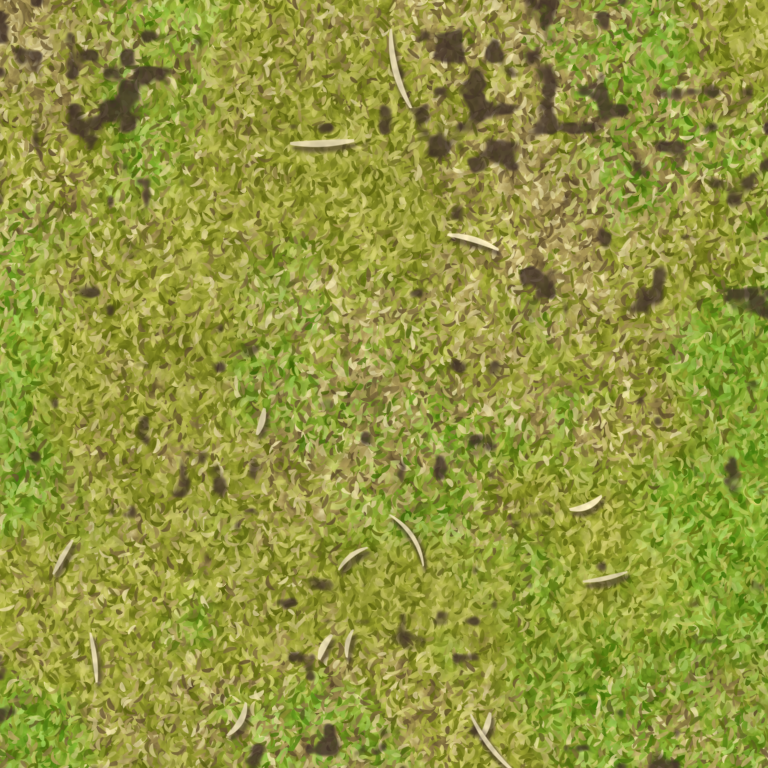
Give the GLSL for this texture, as a Shadertoy shader.

```glsl
// Sunlit lawn: short green and dry blades, dark soil gaps and scattered pale straws.

const vec3 GREEN_DARK = vec3(0.36, 0.39, 0.05);
const vec3 GREEN_MID = vec3(0.61, 0.63, 0.20);
const vec3 GREEN_LIGHT = vec3(0.80, 0.78, 0.43);
const vec3 DRY_DARK = vec3(0.37, 0.30, 0.17);
const vec3 DRY_MID = vec3(0.67, 0.60, 0.34);
const vec3 DRY_LIGHT = vec3(0.91, 0.87, 0.66);
const vec3 FRESH_TINT = vec3(-0.10, 0.02, -0.03);
const vec3 SOIL = vec3(0.25, 0.19, 0.16);
const vec3 STRAW = vec3(0.96, 0.91, 0.74);

vec4 hash4(vec2 cell, float seed) {
    vec4 p = fract(vec4(cell.xyx, seed) * vec4(0.1031, 0.1030, 0.0973, 0.1099));
    p += dot(p, p.wzxy + 33.33);
    return fract((p.xxyz + p.yzzw) * p.zywx);
}

float noise(vec2 p, float seed) {
    vec2 cell = floor(p);
    vec2 f = fract(p);
    f = f * f * (3.0 - 2.0 * f);
    float low = mix(hash4(cell, seed).x, hash4(cell + vec2(1, 0), seed).x, f.x);
    float high = mix(hash4(cell + vec2(0, 1), seed).x, hash4(cell + vec2(1, 1), seed).x, f.x);
    return mix(low, high, f.y);
}

float fbm(vec2 p, float seed) {
    float sum = 0.0;
    float weight = 0.5;
    for (int octave = 0; octave < 4; octave++) {
        sum += weight * noise(p, seed + float(octave));
        p = mat2(1.6, 1.2, -1.2, 1.6) * p;
        weight *= 0.5;
    }
    return sum / 0.9375;
}

vec3 ramp(vec3 dark, vec3 mid, vec3 light, float tone) {
    return mix(mix(dark, mid, min(2.0 * tone, 1.0)), light, max(2.0 * tone - 1.0, 0.0));
}

vec3 grassColor(float tone, float dry, float fresh) {
    vec3 green = ramp(GREEN_DARK, GREEN_MID, GREEN_LIGHT, tone) + FRESH_TINT * fresh;
    return mix(green, ramp(DRY_DARK, DRY_MID, DRY_LIGHT, tone), dry);
}

// Coverage of a bent, tapered stroke; angle is measured from the vertical.
float stroke(vec2 p, float angle, float halfLength, float halfWidth, float bend, float soft) {
    float c = cos(angle);
    float s = sin(angle);
    p = vec2(c * p.x - s * p.y, s * p.x + c * p.y);
    float along = p.y / halfLength;
    float across = abs(p.x + bend * halfLength * (along * along - 0.4));
    float width = halfWidth * (1.0 - 0.6 * along * along);
    float ends = 1.0 - smoothstep(halfLength - soft, halfLength + soft, abs(p.y));
    return ends * (1.0 - smoothstep(width - soft, width + soft, across));
}

// One random blade per grid cell.
vec3 addBlades(vec3 color, vec2 uv, float cells, float seed, float dryness, float fresh, float soft) {
    vec2 p = uv * cells + 0.37 * seed;
    vec2 home = floor(p);
    for (int y = -1; y <= 1; y++)
    for (int x = -1; x <= 1; x++) {
        vec2 cell = home + vec2(x, y);
        vec4 place = hash4(cell, seed);
        vec4 look = hash4(cell, seed + 57.0);
        float angle = 0.25 + 2.4 * (place.z - 0.5) + 0.8 * (look.w - 0.5);
        float cover = stroke(p - cell - place.xy, angle, mix(0.25, 0.62, place.w),
            mix(0.11, 0.19, look.x), look.w - 0.5, soft * cells);
        float dry = smoothstep(-0.2, 0.2, dryness - look.y);
        color = mix(color, grassColor(look.z, dry, fresh * look.x * 1.6), 0.85 * cover);
    }
    return color;
}

// Sparse long straws, each with a dark shadow at its lower right.
vec3 addStraws(vec3 color, vec2 uv, float cells, float seed, float share, float soft) {
    vec2 p = uv * cells;
    vec2 home = floor(p);
    for (int y = -1; y <= 1; y++)
    for (int x = -1; x <= 1; x++) {
        vec2 cell = home + vec2(x, y);
        vec4 place = hash4(cell, seed);
        vec4 look = hash4(cell, seed + 31.0);
        float present = step(look.x, share);
        vec2 q = (p - cell - place.xy) / cells;
        float angle = 3.14159 * place.z;
        float halfLength = mix(0.018, 0.055, place.w * place.w);
        float halfWidth = mix(0.0028, 0.0048, look.y);
        float bend = 0.5 * (look.z - 0.5);
        float shadow = stroke(q - vec2(0.003, -0.006), angle, halfLength, 0.006, bend, 0.004);
        color = mix(color, SOIL, 0.6 * present * shadow);
        float cover = stroke(q, angle, halfLength, halfWidth, bend, soft);
        color = mix(color, STRAW * mix(0.9, 1.04, look.w), 0.92 * present * cover);
    }
    return color;
}

void mainImage(out vec4 fragColor, in vec2 fragCoord) {
    vec2 uv = fragCoord / iResolution.y;
    float soft = max(0.0013, 0.7 / iResolution.y);

    // Broad patches of dry and fresh grass.
    float dryness = 0.37 + 1.3 * (fbm(uv * 4.0, 3.0) - 0.5) + 0.2 * (uv.y - 0.5);
    float fresh = smoothstep(0.42, 0.68, fbm(uv * 5.0, 11.0) - 0.15 * (uv.y - 0.5));

    // Blurred undergrowth, then overlapping blades.
    float tone = clamp(0.45 + 1.3 * (fbm(uv * 55.0, 21.0) - 0.5), 0.0, 1.0);
    float dryBase = smoothstep(-0.2, 0.2, dryness - noise(uv * 30.0, 27.0));
    vec3 color = grassColor(tone, dryBase, fresh);
    for (int layer = 0; layer < 7; layer++) {
        float k = float(layer);
        color = addBlades(color, uv, 37.0 + 4.0 * k, 5.0 + 13.0 * k, dryness, fresh, soft);
    }

    // Soil gaps, more frequent where the grass is dry.
    float gaps = 0.6 * noise(uv * 42.0, 41.0) + 0.4 * noise(uv * 13.0, 43.0);
    gaps += 0.18 * (dryness - 0.4) + 0.12 * (noise(uv * 110.0, 47.0) - 0.5);
    color = mix(color, SOIL, 0.8 * smoothstep(0.70, 0.84, gaps));

    color = addStraws(color, uv, 9.0, 61.0, 0.12, soft);
    color = addStraws(color, uv, 4.0, 83.0, 0.3, soft);

    // Fine grain and gentle unevenness of the light.
    color *= 1.0 + 0.16 * (noise(uv * 150.0, 91.0) - 0.5) + 0.12 * (fbm(uv * 9.0, 95.0) - 0.5);
    fragColor = vec4(clamp(color, 0.0, 1.0), 1.0);
}
```
